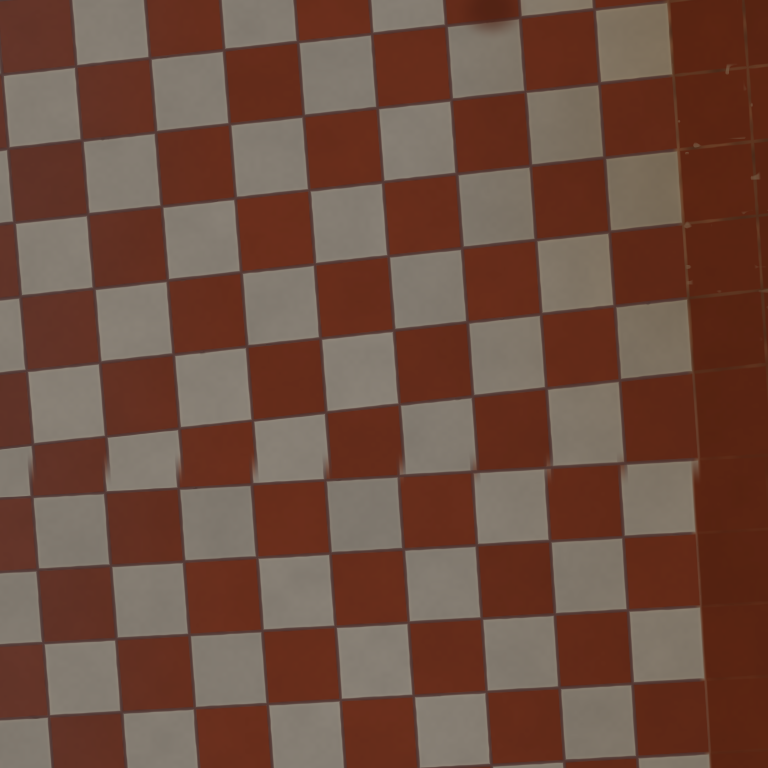
A three.js fragment shader for this texture:

```glsl
// Worn red and off-white checkerboard floor, slightly skewed, with a plain red border on the right.
varying vec2 vUv;

float hash(vec2 p) {
  vec3 q = fract(vec3(p.xyx) * 0.1031);
  q += dot(q, q.yzx + 33.33);
  return fract((q.x + q.y) * q.z);
}

float noise(vec2 p) {
  vec2 i = floor(p), f = fract(p);
  f = f * f * (3.0 - 2.0 * f);
  return mix(mix(hash(i), hash(i + vec2(1.0, 0.0)), f.x),
             mix(hash(i + vec2(0.0, 1.0)), hash(i + vec2(1.0, 1.0)), f.x), f.y);
}

// Row coordinate, counted downward; row 5 is a wedge between two tilted bands.
float rowAt(vec2 p) {
  float upper = 0.584 - 0.110 * p.x;
  float lower = 0.649 - 0.056 * p.x;
  return 5.0 + clamp((p.y - upper) / (lower - upper), 0.0, 1.0)
    + min(p.y - upper, 0.0) / 0.0973 + max(p.y - lower, 0.0) / 0.0958;
}

// Column coordinates above and below the seam.
float upperColumn(vec2 p) {
  return (p.x + 0.0052 - 0.083 * p.y) / (0.0973 - 0.0018 * p.y);
}

float lowerColumn(vec2 p) {
  float y = p.y - 0.612;
  return (p.x - 0.0391 - 0.077 * y) / (0.0959 - 0.0018 * y);
}

vec3 floorColor(vec2 p, vec2 cell) {
  vec2 tile = floor(cell) + 20.0;
  vec2 f = fract(cell);
  float border = smoothstep(8.975, 9.025, cell.x);

  // Checker as a product of two softened square waves
  vec2 side = clamp((0.5 - abs(mod(cell + 0.5, 2.0) - 1.0)) / 0.025, -1.0, 1.0);
  float white = (0.5 + 0.5 * side.x * side.y) * (1.0 - border);

  // Haze on the left, yellowing toward the upper right
  float yellowing = smoothstep(0.5, 0.95, p.x) * (1.0 - 0.65 * smoothstep(0.2, 0.75, p.y));
  vec3 red = mix(vec3(0.375, 0.20, 0.155), vec3(0.40, 0.175, 0.105), smoothstep(0.0, 0.35, p.x));
  red = mix(red, vec3(0.345, 0.14, 0.07), max(border, 0.5 * smoothstep(0.5, 0.9, p.x)));
  vec3 cream = mix(vec3(0.515, 0.485, 0.445), vec3(0.475, 0.415, 0.335), yellowing);
  vec3 color = mix(red, cream, white);

  // Tone per tile and cloudy wear
  color *= 0.97 + 0.06 * hash(tile);
  color *= 0.97 + 0.04 * noise(p * 28.0) + 0.02 * noise(p * 140.0);

  // Pale worn rims on the cream tiles
  vec2 edge = min(f, 1.0 - f);
  float gap = min(edge.x, edge.y);
  color += vec3(0.025, 0.018, 0.01) * white * (1.0 - smoothstep(0.025, 0.07, gap));

  // Chips along the upper edges of some tiles
  vec2 chip = f - vec2(0.15 + 0.7 * hash(tile + 7.3), 0.0);
  float rough = 0.05 * noise(cell * 22.0);
  float chipped = step(0.8, hash(tile + 41.7)) * (1.0 - border);
  chipped *= 1.0 - smoothstep(0.03, 0.07, length(chip * vec2(0.7, 1.4)) + rough);
  color = mix(color, vec3(0.33, 0.26, 0.22), 0.6 * chipped);

  // Thin plum joints, sandy and fading downward in the border
  float joint = 1.0 - smoothstep(0.007, 0.033, gap + 0.008 * (noise(cell * 9.0) - 0.5));
  float sandy = smoothstep(8.9, 9.0, cell.x);
  float strength = mix(0.65, mix(0.65, 0.15, smoothstep(0.35, 0.65, p.y)), sandy);
  vec3 jointColor = mix(vec3(0.26, 0.17, 0.17), vec3(0.38, 0.25, 0.16) * (0.7 + 0.5 * noise(cell * 5.0)), sandy);
  color = mix(color, jointColor, joint * strength);

  // Scattered mortar specks on the border joints
  float speck = smoothstep(0.83, 0.93, noise(p * 95.0)) * (1.0 - smoothstep(0.04, 0.09, gap));
  return mix(color, vec3(0.48, 0.39, 0.30), 0.6 * speck * border * (1.0 - smoothstep(0.3, 0.5, p.y)));
}

void main() {
  vec2 p = vec2(vUv.x, 1.0 - vUv.y);
  float row = rowAt(p);

  // Crossfade of the two column layouts leaves ghosted joints at the seam
  vec3 above = floorColor(p, vec2(upperColumn(p), row));
  vec3 below = floorColor(p, vec2(lowerColumn(p), row));
  vec3 color = mix(above, below, smoothstep(0.585, 0.635, p.y));

  // Soft dark stain near the top
  float stain = 1.0 - smoothstep(0.2, 1.0, length((p - vec2(0.64, 0.012)) / vec2(0.05, 0.042)));
  color = mix(color, vec3(0.29, 0.12, 0.07), 0.65 * stain);

  gl_FragColor = vec4(color, 1.0);
}
```
